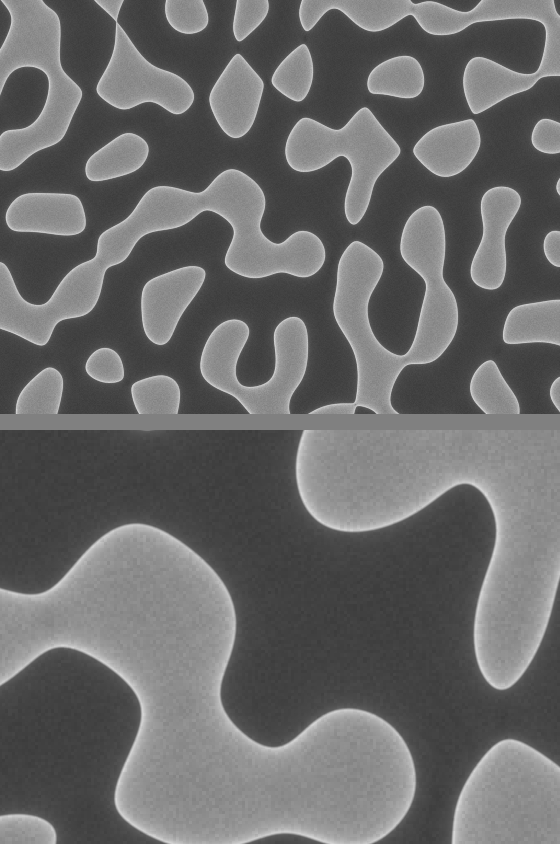
Top: the whole. Bottom: its middle third, enlarged.
A WebGL 1 fragment shader for this texture:

```glsl
precision highp float;
// Smooth pale islands and necks on a dark ground, like a two-phase micrograph.
// A sum of random plane waves is thresholded; its value over its slope gives an
// edge distance, which shapes the bright rim, the inner glow and the dark halo.

uniform vec2 u_resolution;

// Shape: lengths are in canvas heights
const int WAVES = 56;
const float WAVE_NUMBER = 33.0;
const float WAVE_SPREAD = 0.45;
const float THRESHOLD = 0.25;
const float SEED = 3.7;
const float EDGE_SOFTNESS = 0.0014;

// Grey levels
const float ISLAND_GREY = 0.53;
const float GROUND_GREY = 0.245;

// Rim and glow: x is strength, y is falloff length
const vec2 ISLAND_RIM = vec2(0.21, 0.0037);
const vec2 ISLAND_GLOW = vec2(0.125, 0.017);
const vec2 GROUND_RIM = vec2(0.08, 0.003);
const vec2 GROUND_HALO = vec2(0.06, 0.020);
const vec2 RIM_LIGHT = vec2(0.20, 0.06);

// Sensor grain
const float GRAIN_ROWS = 378.0;
const float ISLAND_GRAIN = 0.032;
const float GROUND_GRAIN = 0.018;

const float TAU = 6.2831853;
const float GOLDEN_ANGLE = 2.3999632;

float hash(vec2 p) {
  return fract(sin(dot(p, vec2(12.9898, 78.233))) * 43758.5453);
}

// Band-limited random field: x is the value, yz the gradient
vec3 waveField(vec2 p) {
  vec3 field = vec3(0.0);
  for (int i = 0; i < WAVES; i++) {
    float n = float(i);
    float angle = n * GOLDEN_ANGLE;
    float stretch = 1.0 + WAVE_SPREAD * (2.0 * hash(vec2(n, SEED)) - 1.0);
    vec2 k = WAVE_NUMBER * stretch * vec2(cos(angle), sin(angle));
    float phase = dot(k, p) + TAU * hash(vec2(SEED, n + 0.5));
    field += vec3(cos(phase), -k * sin(phase));
  }
  return field * sqrt(2.0 / float(WAVES));
}

// Exponential falloff away from an edge
float falloff(vec2 layer, float d) {
  return layer.x * exp(-d / layer.y);
}

void main() {
  vec2 p = gl_FragCoord.xy / u_resolution.y;

  // Signed edge distance, positive inside; the second term bounds it at peaks
  vec3 field = waveField(p);
  float level = field.x - THRESHOLD;
  float slope = length(field.yz);
  float bend = 0.7 * WAVE_NUMBER * level;
  float dist = level / sqrt(slope * slope + bend * bend + 0.01);
  float depth = abs(dist);

  // Rims facing the light are a little brighter
  vec2 inward = field.yz / max(slope, 0.001);
  float facing = 1.0 + dot(inward, RIM_LIGHT);

  // Shade both phases and blend them over a smooth edge
  float island = ISLAND_GREY + falloff(ISLAND_GLOW, depth)
               + facing * falloff(ISLAND_RIM, depth);
  float ground = GROUND_GREY + falloff(GROUND_HALO, depth)
               + falloff(GROUND_RIM, depth);
  float soft = max(EDGE_SOFTNESS, 0.7 / u_resolution.y);
  float inside = smoothstep(-soft, soft, dist);
  float grey = mix(ground, island, inside);

  // Fine grain, stronger on the pale phase
  vec2 cell = floor(p * GRAIN_ROWS);
  float grain = hash(cell) + hash(cell + 17.3) - 1.0;
  grey += grain * mix(GROUND_GRAIN, ISLAND_GRAIN, inside);

  gl_FragColor = vec4(vec3(clamp(grey, 0.0, 1.0)), 1.0);
}
```
